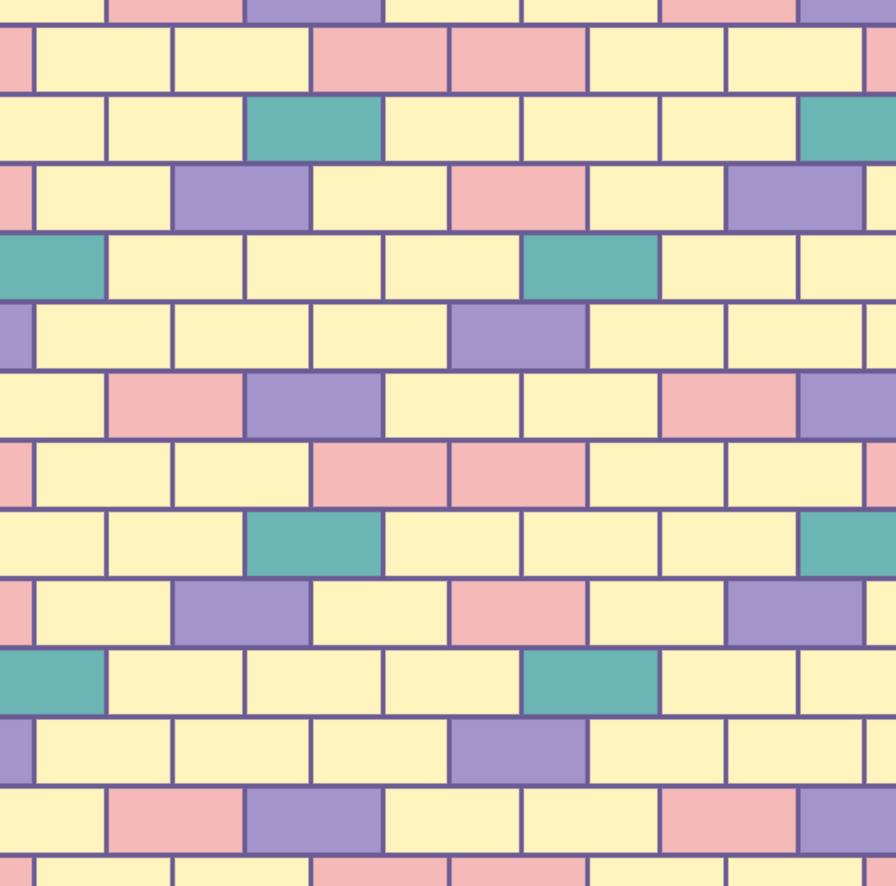
Give the GLSL for this pattern, as a Shadertoy shader.

```glsl
// Running-bond brick wall in pastel colours with thin violet joints.
#define BRICK vec2(0.1544, 0.0772)      // brick pitch, in canvas widths
#define ORIGIN vec2(0.0382, 0.0281)     // joint crossing, from the top left
#define JOINT vec2(0.0053, 0.0059)      // widths of upright and level joints
#define ROW_SHIFT 0.522                 // sideways shift of every other row
#define SOFTNESS 0.0013                 // half width of the joint edge blur
#define CREAM vec3(1.000, 0.953, 0.745)
#define PINK vec3(0.961, 0.725, 0.722)
#define PURPLE vec3(0.640, 0.580, 0.796)
#define TEAL vec3(0.420, 0.710, 0.706)
#define JOINT_COLOR vec3(0.420, 0.358, 0.580)

// Glaze of each brick in the repeat: 4 across, 6 rows down
const int GLAZE[24] = int[24](
    0, 0, 1, 1,
    0, 3, 0, 0,
    0, 2, 0, 1,
    0, 0, 0, 3,
    0, 0, 0, 2,
    1, 2, 0, 0);

vec3 brickColor(vec2 cell) {
    vec2 tile = mod(cell, vec2(4.0, 6.0));
    int glaze = GLAZE[int(tile.y + 0.5) * 4 + int(tile.x + 0.5)];
    return glaze == 0 ? CREAM : glaze == 1 ? PINK : glaze == 2 ? PURPLE : TEAL;
}

void mainImage(out vec4 fragColor, in vec2 fragCoord) {
    // Canvas widths, measured down from the top left
    vec2 p = vec2(fragCoord.x, iResolution.y - fragCoord.y) / iResolution.x;

    // Brick grid with alternate rows shifted
    vec2 grid = (p - ORIGIN) / BRICK;
    grid.x -= ROW_SHIFT * mod(floor(grid.y), 2.0);
    vec2 cell = floor(grid);
    vec2 local = grid - cell;

    // Distance from the nearest joint edge, negative inside the joint
    vec2 edge = min(local, 1.0 - local) * BRICK - 0.5 * JOINT;
    float blur = max(SOFTNESS, 0.7 / iResolution.x);
    float face = smoothstep(-blur, blur, min(edge.x, edge.y));

    fragColor = vec4(mix(JOINT_COLOR, brickColor(cell), face), 1.0);
}
```
